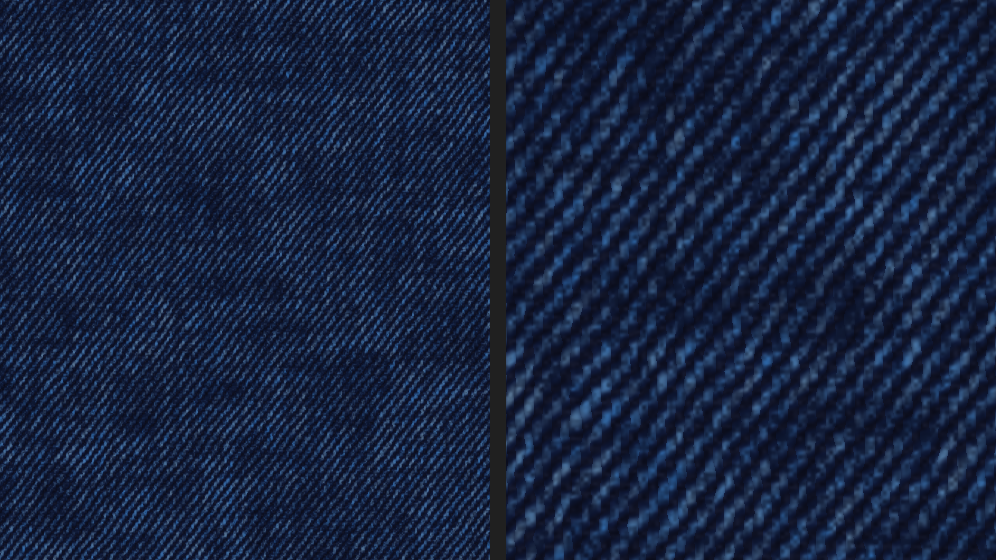
Left, the full canvas; right, a detail of the centre.
Give the GLSL for this texture, as a WebGL 2 fragment shader.

```glsl
#version 300 es
precision highp float;

uniform vec2 u_resolution;
out vec4 fragColor;

float hash(vec2 cell) {
    uvec2 q = uvec2(ivec2(floor(cell))) * uvec2(1597334677u, 3812015801u);
    uint n = (q.x ^ q.y) * 1597334677u;
    n = (n ^ (n >> 15)) * 2246822519u;
    n ^= n >> 13;
    return float(n >> 8) / 16777216.0;
}

float noise(vec2 p) {
    vec2 i = floor(p), f = fract(p);
    f = f * f * (3.0 - 2.0 * f);
    float low = mix(hash(i), hash(i + vec2(1, 0)), f.x);
    float high = mix(hash(i + vec2(0, 1)), hash(i + vec2(1, 1)), f.x);
    return mix(low, high, f.y);
}

// Uneven dye: broad patches, warp streaks and weft slubs
float dyeWear(vec2 uv) {
    float patches = noise(uv * vec2(9, 10) + 3.0) + 0.8 * noise(uv * vec2(23, 26) + 40.0);
    float streaks = noise(uv * vec2(100, 16) + 80.0);
    float slubs = noise(uv * vec2(7, 90) + 120.0);
    return 0.28 * patches + 0.46 * streaks + 0.34 * slubs;
}

// Twill stitches: x = raised thread, y = random per stitch, z = shaded gap
vec3 twill(vec2 yarn) {
    float column = floor(yarn.x);
    float across = fract(yarn.x) - 0.5;
    // Each column steps up by one yarn; the slight lean joins stitches into ribs
    float rise = (yarn.y - column - 0.5 * across) / 3.0;
    float row = floor(rise);
    float along = abs(fract(rise) - 0.5);
    float random = hash(vec2(column, row) + 500.0);
    float halfLength = 0.28 + 0.08 * random;
    float thread = 1.0 - smoothstep(0.07, halfLength, along);
    thread *= 1.0 - 1.6 * across * across;
    float gap = smoothstep(0.26, 0.46, along);
    return vec3(thread, random, gap);
}

void main() {
    vec2 uv = gl_FragCoord.xy / u_resolution;

    // 52 by 46 ribs, three yarns to each, slightly bent
    vec2 yarn = uv * vec2(156, 138);
    yarn += 0.6 * (vec2(noise(uv * 22.0), noise(uv * 22.0 + 60.0)) - 0.5);
    yarn += 0.4 * (vec2(noise(uv * 130.0), noise(uv * 130.0 + 200.0)) - 0.5);

    vec3 stitch = twill(yarn);
    float wear = dyeWear(uv) - 0.65;
    float grain = noise(uv * vec2(330, 375) + 700.0) - 0.5;

    // Dark ground with faint weft threads in the gaps
    float weft = 0.5 + 0.5 * cos(6.2832 * yarn.y);
    vec3 ground = mix(vec3(0.05, 0.085, 0.195), vec3(0.045, 0.055, 0.12), stitch.z);
    ground += vec3(0.035, 0.04, 0.05) * weft * (grain + 0.4);

    // Raised threads run from clear blue to faded grey blue
    float tint = noise(uv * vec2(100, 60) + 300.0);
    vec3 thread = mix(vec3(0.13, 0.31, 0.52), vec3(0.28, 0.37, 0.47), tint);
    float strength = 0.54 + 0.5 * (stitch.y - 0.3) + 1.25 * wear + 0.65 * grain;
    vec3 color = mix(ground, thread, stitch.x * clamp(strength, 0.1, 1.1));

    color *= 1.03 + 0.3 * wear + 0.24 * grain;
    fragColor = vec4(clamp(color, 0.0, 1.0), 1.0);
}
```
